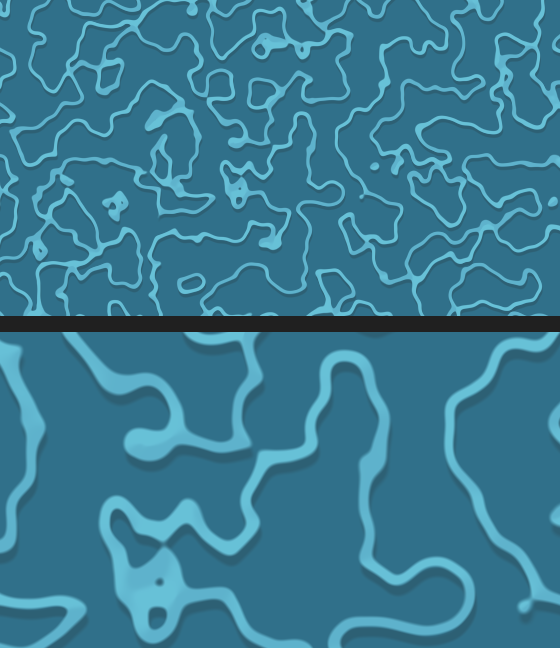
Top, the full canvas; bottom, a detail of the centre.
Reproduce this texture procedurally as a WebGL 2 fragment shader.

```glsl
#version 300 es
precision highp float;
// Pale winding ribbons on flat teal, with a thin drop shadow below them.
// Ribbons follow the zero contour of two-octave gradient noise; its analytic
// gradient sets their width, edge smoothing and faint two-tone shading.

#define NOISE_SCALE 8.2
#define DETAIL_FREQ 2.1
#define DETAIL_AMP 0.35
#define HALF_WIDTH 0.0044
#define SADDLE_SWELL 0.85
#define EDGE 0.0022
#define SHADOW_OFFSET vec2(0.002, -0.0112)
#define GROUND vec3(0.19, 0.44, 0.54)
#define SHADOW vec3(0.177, 0.375, 0.455)
#define RIBBON_DIM vec3(0.37, 0.70, 0.80)
#define RIBBON_LIT vec3(0.405, 0.755, 0.845)

uniform vec2 u_resolution;
out vec4 fragColor;

// Integer hash: lattice cell to a random vector in [-1, 1]
vec2 cellVector(ivec2 cell) {
    uvec2 v = uvec2(cell) * 1664525u + 1013904223u;
    v.x += v.y * 1664525u;
    v.y += v.x * 1664525u;
    v ^= v >> 16u;
    v.x += v.y * 1664525u;
    v.y += v.x * 1664525u;
    v ^= v >> 16u;
    return vec2(v & 65535u) / 32767.5 - 1.0;
}

// Gradient noise: x = value, yz = derivative
vec3 gradientNoise(vec2 p) {
    ivec2 i = ivec2(floor(p));
    vec2 f = fract(p);
    vec2 u = f * f * f * (f * (f * 6.0 - 15.0) + 10.0);
    vec2 du = 30.0 * f * f * (f - 1.0) * (f - 1.0);
    vec3 sum = vec3(0.0);
    for (int y = 0; y < 2; y++) {
        for (int x = 0; x < 2; x++) {
            ivec2 corner = ivec2(x, y);
            vec2 side = vec2(corner);
            vec2 g = cellVector(i + corner);
            vec2 w = mix(1.0 - u, u, side);
            vec2 dw = du * (2.0 * side - 1.0);
            float ramp = dot(g, f - side);
            sum += vec3(w.x * w.y * ramp,
                        w.x * w.y * g + ramp * dw * w.yx);
        }
    }
    return sum;
}

// Broad noise plus a turned, finer octave
vec3 field(vec2 p) {
    p = p * NOISE_SCALE + 17.0;
    mat2 turn = DETAIL_FREQ * mat2(0.8, 0.6, -0.6, 0.8);
    vec3 broad = gradientNoise(p);
    vec3 fine = gradientNoise(turn * p + 41.3);
    fine.yz = transpose(turn) * fine.yz;
    return broad + DETAIL_AMP * fine;
}

// Approximate signed distance to the ribbon edge, in canvas heights
float ribbonDistance(vec3 n) {
    float slope2 = dot(n.yz, n.yz);
    float limit = HALF_WIDTH * NOISE_SCALE * sqrt(slope2 + SADDLE_SWELL * SADDLE_SWELL);
    return (abs(n.x) - limit) / (NOISE_SCALE * sqrt(slope2 + 0.02));
}

float coverage(float distance, float blur) {
    return 1.0 - smoothstep(-blur, blur, distance);
}

void main() {
    vec2 p = gl_FragCoord.xy / u_resolution.y;
    float blur = max(EDGE, 0.7 / u_resolution.y);

    // Drop shadow
    float shade = coverage(ribbonDistance(field(p - SHADOW_OFFSET)), blur * 1.2);
    vec3 color = mix(GROUND, SHADOW, shade);

    // Ribbon, tinted by the direction of the slope
    vec3 n = field(p);
    vec2 facing = n.yz / sqrt(dot(n.yz, n.yz) + 0.02);
    float lit = smoothstep(-0.6, 0.5, dot(facing, vec2(-0.5, 0.866)));
    vec3 ribbon = mix(RIBBON_DIM, RIBBON_LIT, lit);
    color = mix(color, ribbon, coverage(ribbonDistance(n), blur));

    fragColor = vec4(color, 1.0);
}
```
